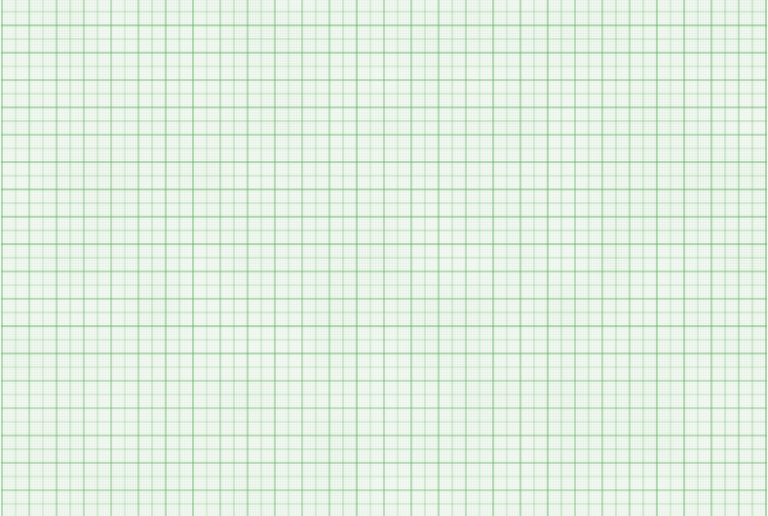
Write a Shadertoy shader that draws this pattern.

```glsl
const vec3 PAPER = vec3(0.955, 0.975, 0.955);
const vec3 INK = vec3(0.36, 0.68, 0.36);
const vec2 CELL_SIZE = vec2(0.05288, 0.05299); // in canvas heights
const float FIRST_ROW = 0.0500;                // height of the lowest major line
const float HALF_COLUMNS = 14.0;               // cells on each side of the centre

float hash(vec2 p) {
    return fract(sin(dot(p, vec2(127.1, 311.7))) * 43758.5);
}

float valueNoise(vec2 p) {
    vec2 i = floor(p);
    vec2 f = smoothstep(0.0, 1.0, p - i);
    float low = mix(hash(i), hash(i + vec2(1.0, 0.0)), f.x);
    float high = mix(hash(i + vec2(0.0, 1.0)), hash(i + 1.0), f.x);
    return mix(low, high, f.y);
}

// Strength near 1 for each vertical and each horizontal line
vec2 lineStrength(vec2 cell, float divisions, float spread) {
    vec2 index = floor(cell * divisions + 0.5);
    vec2 random = vec2(hash(vec2(index.x, divisions)), hash(vec2(index.y, divisions + 40.0)));
    return 1.0 + spread * (2.0 * random - 1.0);
}

// Running total of ink up to x, for lines centred on the integers
vec2 inkBefore(vec2 x, float lineWidth) {
    vec2 s = x + 0.5 * lineWidth;
    return floor(s) * lineWidth + min(fract(s), vec2(lineWidth));
}

// Exact box-filtered coverage of lines that divide each cell into equal parts
vec2 ruling(vec2 cell, vec2 footprint, float divisions, float lineWidth) {
    vec2 x = cell * divisions;
    vec2 f = footprint * divisions;
    float w = lineWidth * divisions;
    return (inkBefore(x + 0.5 * f, w) - inkBefore(x - 0.5 * f, w)) / f;
}

// Coverage of the ruled area, which stops at the outer vertical lines
float ruledArea(float column, float footprint, float lineWidth) {
    float inside = HALF_COLUMNS + 0.5 * lineWidth - abs(column);
    return clamp(inside / footprint + 0.5, 0.0, 1.0);
}

void mainImage(out vec4 fragColor, in vec2 fragCoord) {
    vec2 p = fragCoord / iResolution.y;
    vec2 origin = vec2(0.5 * iResolution.x / iResolution.y, FIRST_ROW);
    vec2 cell = (p - origin) / CELL_SIZE;
    vec2 footprint = 1.0 / (iResolution.y * CELL_SIZE);

    // Three weights of line: tenths, halves and whole cells
    float majorWidth = 0.074;
    vec2 fine = 0.05 * ruling(cell, footprint, 10.0, 0.044);
    vec2 medium = 0.2 * ruling(cell, footprint, 2.0, 0.076);
    vec2 major = 0.4 * ruling(cell, footprint, 1.0, majorWidth);

    // Uneven printing: fine lines fade in patches, heavier ones vary singly
    fine *= mix(0.6, 1.4, valueNoise(cell * 0.6));
    medium *= lineStrength(cell, 2.0, 0.2);
    major *= lineStrength(cell, 1.0, 0.15);
    vec2 ink = max(fine, max(medium, major));

    // Overprint both directions and leave the side margins bare
    float density = 1.0 - (1.0 - ink.x) * (1.0 - ink.y);
    density *= ruledArea(cell.x, footprint.x, majorWidth);

    fragColor = vec4(mix(PAPER, INK, density), 1.0);
}
```
